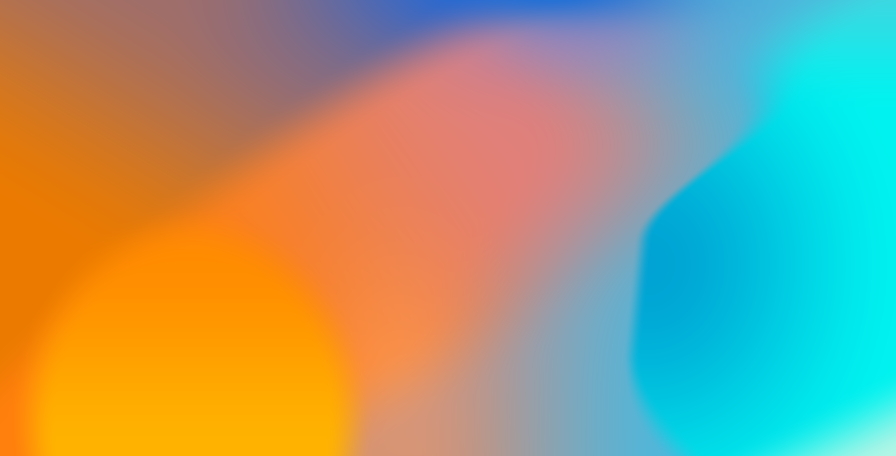
Reproduce this background procedurally as a Shadertoy shader.

```glsl
// Soft elliptical falloff, 1 at the centre
float glow(vec2 p, vec2 centre, vec2 radius) {
    vec2 q = (p - centre) / radius;
    return exp(-dot(q, q));
}

// Coral band that cools to sky blue on the right
vec3 coralBand(vec2 p) {
    vec3 coral = mix(vec3(1.0, 0.50, 0.05), vec3(0.88, 0.50, 0.48),
                     smoothstep(0.25, 1.3, p.x + 0.6 * (p.y - 0.5)));
    coral = mix(coral, vec3(1.0, 0.62, 0.34), 0.6 * glow(p, vec2(0.88, 0.10), vec2(0.18, 0.30)));

    // Mauve fold below the band
    float fold = 0.55 * (p.x - 0.95) + 0.26 - p.y;
    coral = mix(coral, vec3(0.70, 0.60, 0.66), 0.5 * smoothstep(-0.04, 0.18, fold));

    float bulge = (p.y - 0.68) / 0.25;
    float middle = 1.2 + 0.25 * exp(-bulge * bulge);
    return mix(coral, vec3(0.30, 0.72, 0.86), smoothstep(-0.32, 0.32, p.x - middle));
}

// Upper left: amber through mauve to blue
vec3 duskCorner(vec2 p) {
    vec3 dusk = mix(vec3(0.92, 0.48, 0.0), vec3(0.62, 0.43, 0.42),
                    smoothstep(0.55, 1.25, p.y + 0.6 * p.x));
    float blue = smoothstep(0.35, 1.1, p.x) * smoothstep(0.65, 1.05, p.y);
    return mix(dusk, vec3(0.18, 0.40, 0.82), blue);
}

// Left edge of the cyan shape at a given height
float cyanEdge(float y) {
    float low = max(0.22 - y, 0.0);
    float high = max(y - 0.82, 0.0);
    return 1.385 + 2.4 * low * low + 0.1 * max(y - 0.22, 0.0)
         + 0.24 * smoothstep(0.47, 0.78, y) + 4.0 * high * high;
}

vec3 cyanShape(vec2 p) {
    float reach = length((p - vec2(1.42, 0.42)) * vec2(1.0, 0.9));
    vec3 cyan = mix(vec3(0.0, 0.64, 0.83), vec3(0.0, 0.95, 0.94), smoothstep(0.0, 0.6, reach));
    cyan = mix(cyan, vec3(0.25, 0.84, 0.88), smoothstep(0.75, 1.05, p.y));

    // Pale lower right corner
    float corner = 0.5 * (p.x - 1.67) - p.y;
    return mix(cyan, vec3(0.70, 0.96, 0.90), smoothstep(-0.05, 0.15, corner));
}

void mainImage(out vec4 fragColor, in vec2 fragCoord) {
    vec2 p = fragCoord / iResolution.y;
    vec3 color = coralBand(p);

    // Lavender haze and the blue strip at the top
    color = mix(color, vec3(0.58, 0.51, 0.76), 0.7 * glow(p, vec2(1.27, 0.93), vec2(0.28, 0.12)));

    // Dusk above a gently bending diagonal
    float diagonal = 0.15 + 0.99 * p.x - 0.22 * p.x * p.x;
    color = mix(color, duskCorner(p), smoothstep(-0.08, 0.10, p.y - diagonal));
    color = mix(color, vec3(0.09, 0.43, 0.85), 0.95 * glow(p, vec2(1.22, 1.02), vec2(0.27, 0.07)));

    // Golden mound at the lower left
    float mound = length((p - vec2(0.42, 0.08)) / vec2(0.36, 0.42));
    vec3 gold = mix(vec3(1.0, 0.70, 0.0), vec3(1.0, 0.55, 0.0), smoothstep(0.0, 0.45, p.y));
    color = mix(color, gold, 1.0 - smoothstep(0.82, 1.12, mound));

    // Cyan shape, crisp at its waist and hazy at the top
    float softness = mix(0.02, 0.14, smoothstep(0.6, 1.0, p.y)) + 0.03 * smoothstep(0.2, 0.0, p.y);
    float cover = smoothstep(-softness, softness, p.x - cyanEdge(p.y));
    color = mix(color, cyanShape(p), cover);

    fragColor = vec4(color, 1.0);
}
```
